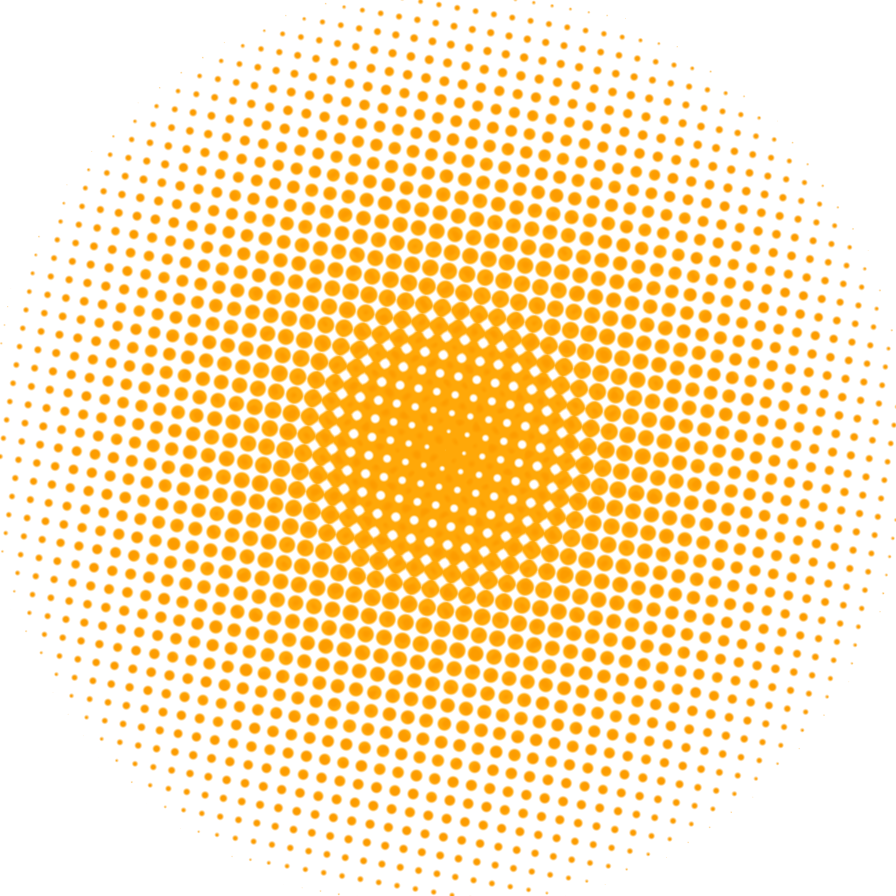
Give the GLSL for this background, as a WebGL 2 fragment shader.

```glsl
#version 300 es
precision highp float;

#define PITCH 0.02078
#define TILT 0.1745
#define PHASE vec2(0.385, 0.37)
#define DISC_RADIUS 0.522
#define EDGE_SOFTNESS 0.085
#define SIZE_JITTER 0.03
#define PAPER vec3(1.0)
#define INK_DEEP vec3(0.99, 0.61, 0.0)
#define INK_BRIGHT vec3(1.0, 0.66, 0.03)

uniform vec2 u_resolution;
out vec4 fragColor;

const float PI = 3.14159265;

float hash(vec2 p) {
    return fract(sin(dot(p, vec2(127.1, 311.7))) * 43758.5453);
}

float valueNoise(vec2 p) {
    vec2 cell = floor(p);
    vec2 f = fract(p);
    f = f * f * (3.0 - 2.0 * f);
    float low = mix(hash(cell), hash(cell + vec2(1.0, 0.0)), f.x);
    float high = mix(hash(cell + vec2(0.0, 1.0)), hash(cell + 1.0), f.x);
    return mix(low, high, f.y);
}

// Radius of a round spot covering this share of a unit cell
float spotRadius(float area) {
    float vanish = 1.0 - smoothstep(0.0, 0.05, area);
    return sqrt(max(area, 0.0) / PI) - EDGE_SOFTNESS * vanish;
}

void main() {
    vec2 p = (gl_FragCoord.xy - 0.5 * u_resolution) / min(u_resolution.x, u_resolution.y);

    // Tilted screen, one dot in the middle of each cell
    float c = cos(TILT);
    float s = sin(TILT);
    vec2 grid = vec2(c * p.x - s * p.y, s * p.x + c * p.y) / PITCH - PHASE + 0.5;
    vec2 cell = floor(grid);
    vec2 local = fract(grid) - 0.5;
    float dotDistance = length(local);
    float holeDistance = length(0.5 - abs(local));

    // Ink coverage falls evenly from the centre to the rim
    float coverage = clamp(1.0 - length(p) / DISC_RADIUS, 0.0, 1.0);

    // Separate dots merge into a sheet with shrinking holes
    float dotRadius = spotRadius(coverage) * (1.0 + SIZE_JITTER * (hash(cell) - 0.5));
    float dotEdge = dotDistance - dotRadius;
    float holeEdge = spotRadius(1.0 - coverage) - holeDistance;
    float edge = mix(dotEdge, holeEdge, smoothstep(0.62, 0.86, coverage));
    float soft = max(EDGE_SOFTNESS, 0.7 * fwidth(grid.x));
    float ink = 1.0 - smoothstep(-soft, soft, edge);

    // Deeper dot cores with a faint mottle
    float mottle = valueNoise(grid * 3.0) - 0.5;
    float bright = smoothstep(0.15, 0.5, dotDistance + 0.3 * mottle + 0.2 * coverage);
    vec3 inkColor = mix(INK_DEEP, INK_BRIGHT, bright);

    fragColor = vec4(mix(PAPER, inkColor, ink), 1.0);
}
```
